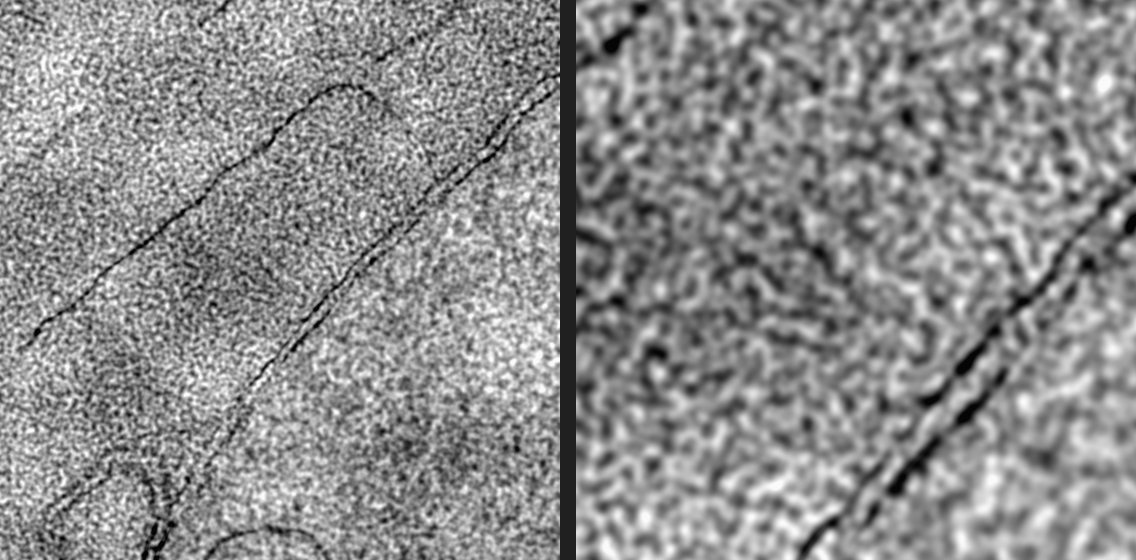
Left, the full canvas; right, a detail of the centre.
This texture is drawn by a WebGL 1 fragment shader. Its source:

```glsl
precision highp float;
// Grey electron micrograph of tissue: grainy cytoplasm crossed by thin dark membranes.
// Two rotated layers of gradient noise make the grain, broad noise makes the clouds,
// and warped curves, segments and ellipses make the membranes.
uniform vec2 u_resolution;

float hash(vec2 p) {
  vec3 q = fract(p.xyx * 0.1031);
  q += dot(q, q.yzx + 33.33);
  return fract((q.x + q.y) * q.z);
}

float corner(vec2 cell, vec2 offset) {
  float angle = 6.2832 * hash(cell);
  return dot(vec2(cos(angle), sin(angle)), offset);
}

float gradientNoise(vec2 p) {
  p += 200.0;
  vec2 i = floor(p), f = fract(p), e = vec2(1.0, 0.0);
  vec2 u = f * f * f * (f * (f * 6.0 - 15.0) + 10.0);
  float low = mix(corner(i, f), corner(i + e, f - e), u.x);
  float high = mix(corner(i + e.yx, f - e.yx), corner(i + 1.0, f - 1.0), u.x);
  return mix(low, high, u.y);
}

vec2 rotate(vec2 p, float a) {
  return vec2(cos(a) * p.x - sin(a) * p.y, sin(a) * p.x + cos(a) * p.y);
}

float grain(vec2 p, float frequency) {
  return gradientNoise(rotate(p, 0.4) * frequency)
       + gradientNoise(rotate(p, 1.3) * frequency * 0.78 + 31.0);
}

float stroke(float d, float width) {
  return exp(-d * d / (width * width));
}

float segment(vec2 p, vec2 a, vec2 b) {
  vec2 ab = b - a;
  return length(p - a - ab * clamp(dot(p - a, ab) / dot(ab, ab), 0.0, 1.0));
}

float ellipse(vec2 p, vec2 radii) {
  return (length(p / radii) - 1.0) * min(radii.x, radii.y);
}

float blob(vec2 p, vec2 centre, vec2 size) {
  vec2 d = rotate(p - centre, -0.85) / size;
  return exp(-dot(d, d));
}

void main() {
  vec2 p = gl_FragCoord.xy / u_resolution;
  vec2 q = p + 0.022 * vec2(gradientNoise(p * 9.0), gradientNoise(p * 9.0 + 40.0))
             + 0.006 * vec2(gradientNoise(p * 32.0 + 9.0), gradientNoise(p * 32.0 + 70.0));

  // Paired membrane climbing from lower left to upper right
  float slope = 0.5 + 0.84 * q.y;
  float side = (q.x - 0.27 - 0.5 * q.y - 0.42 * q.y * q.y) / sqrt(1.0 + slope * slope);
  float gap = 0.0105 + 0.006 * gradientNoise(p * 13.0 + 5.0);
  float fade = 0.75 + 0.8 * gradientNoise(p * 16.0 + 21.0);
  float membranes = stroke(side - gap, 0.0046) * fade + stroke(side + gap, 0.0046) * (1.5 - fade);

  // Single membrane that bends down to meet the pair
  float bend = max(q.x - 0.54, 0.0);
  float rise = 0.86 - 12.0 * bend;
  float arch = (q.y - 0.345 - 0.86 * q.x + 6.0 * bend * bend) / sqrt(1.0 + rise * rise);
  float span = smoothstep(0.03, 0.06, q.x) * (1.0 - smoothstep(0.74, 0.77, q.x));
  membranes += stroke(arch, 0.0046) * span * (1.0 - 3.0 * bend);

  // Short, fainter membranes
  membranes += 0.6 * stroke(segment(q, vec2(0.68, 0.89), vec2(0.83, 1.0)), 0.007);
  membranes += 0.5 * stroke(segment(q, vec2(-0.02, 0.64), vec2(0.16, 0.81)), 0.007);
  membranes += 0.8 * stroke(segment(q, vec2(0.36, 0.955), vec2(0.43, 1.01)), 0.005);
  membranes += 0.5 * stroke(segment(q, vec2(0.23, 0.215), vec2(0.39, 0.245)), 0.005);

  // Double-walled organelle with inner folds, and the rim of a second one
  vec2 m = rotate(q - vec2(0.195, 0.05), 0.45);
  float wall = ellipse(m, vec2(0.105, 0.155));
  float inside = 1.0 - smoothstep(-0.025, -0.01, wall);
  float folds = stroke(abs(fract(m.x * 28.0 + 0.4 * gradientNoise(p * 12.0)) - 0.5), 0.17);
  membranes += (stroke(wall, 0.005) + stroke(wall + 0.023, 0.005)) * fade * 0.85;
  membranes += folds * inside * 0.35 * smoothstep(-0.1, 0.3, gradientNoise(p * 11.0 + 60.0));
  membranes += 0.65 * stroke(ellipse(q - vec2(0.48, -0.05), vec2(0.13, 0.1)), 0.005);

  // Broad light and dark areas
  float tone = 0.585 + 0.15 * gradientNoise(p * 5.0) + 0.16 * gradientNoise(p * 13.0 + 17.0);
  tone += 0.16 * blob(p, vec2(0.97, 0.42), vec2(0.2, 0.13));
  tone += 0.13 * blob(p, vec2(0.09, 0.86), vec2(0.15, 0.09));
  tone += 0.14 * blob(p, vec2(0.40, 0.33), vec2(0.14, 0.06));
  tone += 0.12 * blob(p, vec2(0.55, 0.98), vec2(0.1, 0.08));
  tone -= 0.13 * blob(p, vec2(0.43, 0.54), vec2(0.25, 0.09));
  tone -= 0.18 * blob(p, vec2(0.95, 0.96), vec2(0.1, 0.09));
  tone -= 0.14 * blob(p, vec2(0.83, 0.19), vec2(0.13, 0.1));

  // Grain, coarser and clumped to the right of the pair
  float right = smoothstep(0.0, 0.06, side);
  float fine = grain(p, 108.0);
  float coarse = 0.75 * grain(p + 3.0, 72.0) + 0.55 * fine;
  tone += 0.46 * mix(fine, coarse, right);
  tone += right * 0.14 * gradientNoise(p * 34.0 + 50.0);

  // Pale cleft between the pair, then the dark lines
  tone += 0.08 * stroke(side, 0.02);
  tone -= 0.46 * min(membranes, 1.1);
  gl_FragColor = vec4(vec3(clamp(tone, 0.02, 0.98)), 1.0);
}
```
